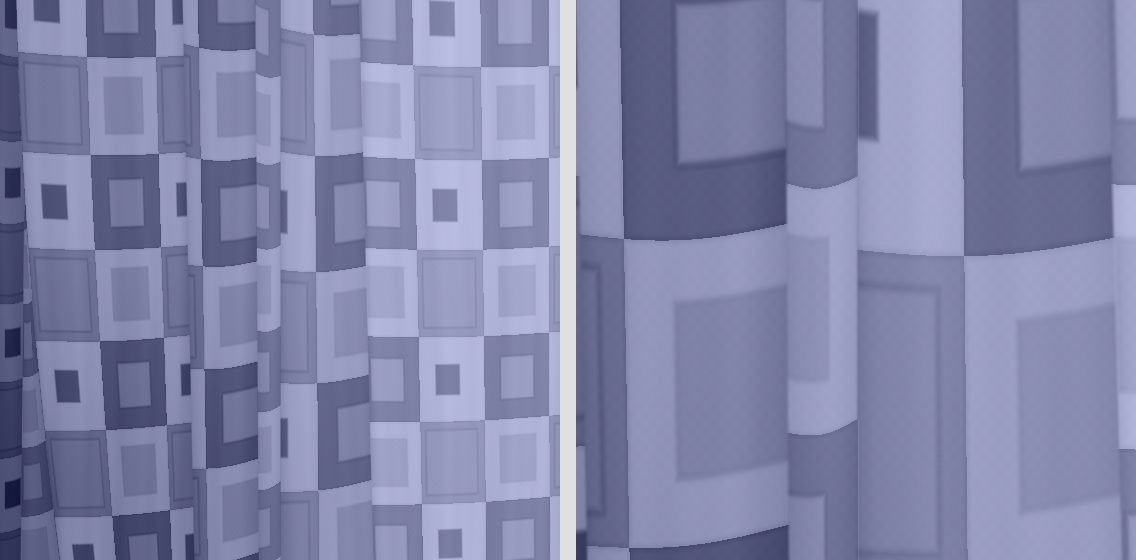
Left, the full canvas; right, a detail of the centre.
Give the GLSL for this texture, as a Shadertoy shader.

```glsl
const float SOFT = 0.018;      // edge softness, in cells
const float ROW_SHRINK = 0.11; // rows get shorter toward the hem

// Signed distance to the rectangle between two corners
float rectDistance(vec2 p, vec2 low, vec2 high) {
    vec2 d = abs(p - 0.5 * (low + high)) - 0.5 * (high - low);
    return length(max(d, 0.0)) + min(max(d.x, d.y), 0.0);
}

float fill(float d) {
    return smoothstep(SOFT, -SOFT, d);
}

float stroke(float d, float halfWidth) {
    return smoothstep(halfWidth + SOFT, halfWidth - SOFT, abs(d));
}

// Dye depth of a tile: ground, inset panel and inset outline
float tile(vec2 p, vec2 low, vec2 high, float ground, float inset, float outline) {
    float d = rectDistance(p, low, high);
    return mix(ground, inset, fill(d)) + outline * stroke(d, 0.012);
}

// Four tiles repeating two by two; 0 is pale, 1 is dark
float printedCloth(vec2 uv) {
    vec2 kind = mod(floor(uv), 2.0);
    vec2 p = fract(uv);
    float depth;
    if (kind.x < 0.5) {
        depth = kind.y < 0.5
            ? tile(p, vec2(0.25, 0.32), vec2(0.62, 0.68), 0.0, 1.1, 0.06)
            : tile(p, vec2(0.08, 0.10), vec2(0.88, 0.89), 0.60, 0.52, 0.28);
    } else {
        depth = kind.y < 0.5
            ? tile(p, vec2(0.25, 0.25), vec2(0.76, 0.76), 1.0, 0.48, 0.30)
            : tile(p, vec2(0.23, 0.20), vec2(0.79, 0.78), 0.04, 0.36, 0.10);
    }
    float seam = rectDistance(p, vec2(0.0), vec2(1.0));
    return depth + 0.22 * stroke(seam, 0.008);
}

// Soft vertical creases from layered sines
float creases(vec2 p) {
    float x = p.x + 0.008 * sin(5.0 * p.y + 9.0 * p.x);
    return 0.5 * sin(47.0 * x + 1.0) + 0.3 * sin(103.0 * x + 2.0 * p.y)
         + 0.2 * sin(211.0 * x - 3.0 * p.y);
}

// Lays one fold over the tone below it
// columns: pattern range across; rows: start and pitch; dye: pale tone and contrast
float drape(float below, vec2 p, float left, float right, vec2 columns, vec2 rows, vec2 dye) {
    float across = (p.x - left) / (right - left);
    float s = clamp(across, 0.0, 1.0);
    float drop = p.y - rows.x;
    float row = drop * (1.0 + ROW_SHRINK * drop) / rows.y;
    row += 0.2 * s * (p.y - 0.3) - 0.035 * sin(3.14159 * s);
    float depth = printedCloth(vec2(mix(columns.x, columns.y, across), row));
    float tone = dye.x - dye.y * depth;
    // Shadows in the valleys beside each fold
    tone -= 0.06 * exp(-110.0 * max(p.x - left, 0.0));
    tone -= 0.05 * exp(-90.0 * max(right - p.x, 0.0));
    return mix(below, tone, smoothstep(-0.0015, 0.0015, p.x - left));
}

void mainImage(out vec4 fragColor, in vec2 fragCoord) {
    vec2 p = fragCoord / iResolution.xy;
    p.y = 1.0 - p.y; // measured down from the rail

    // Slanting fold edges
    float hem = 0.029 + 0.026 * p.y + 0.052 * p.y * p.y;
    float pleat = 0.326 + 0.021 * p.y;
    float gap = 0.456 + 0.006 * p.y;
    float sweep = 0.641 + 0.026 * p.y;

    // Folds from left to right
    float tone = drape(0.3, p, -0.01, 0.05, vec2(0.0, 0.8), vec2(0.247, 0.152), vec2(0.38, 0.20));
    tone = drape(tone, p, 0.047 - 0.01 * p.y, hem, vec2(1.2, 2.0), vec2(0.27, 0.14), vec2(0.52, 0.17));
    tone = drape(tone, p, hem, pleat, vec2(0.0, 2.4), vec2(0.271, 0.175), vec2(0.59, 0.25));
    tone = drape(tone, p, pleat, gap, vec2(0.8, 1.75), vec2(0.28, 0.197), vec2(0.60, 0.25));
    tone = drape(tone, p, gap, 0.501, vec2(1.49, 2.0), vec2(0.289, 0.156), vec2(0.66, 0.18));
    tone = drape(tone, p, 0.501, sweep, vec2(0.53, 1.66), vec2(0.271, 0.216), vec2(0.64, 0.22));
    tone = drape(tone, p, sweep, 1.01, vec2(1.22, 4.25), vec2(0.28, 0.166), vec2(0.71, 0.20));

    // Uneven light: creases, dim lower left, faint weave
    tone += 0.022 * creases(p);
    tone -= 0.09 * smoothstep(0.3, 1.0, p.y) * (1.0 - 0.7 * smoothstep(0.2, 0.8, p.x));
    tone += 0.004 * sin(700.0 * p.x) * sin(620.0 * p.y);

    vec3 violetTint = vec3(0.0, 0.015, 0.155);
    fragColor = vec4(clamp(tone + violetTint, 0.0, 1.0), 1.0);
}
```
